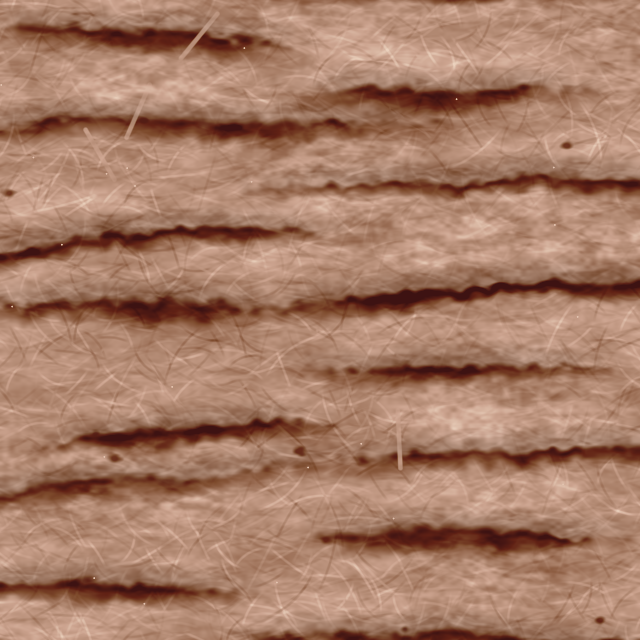
A WebGL 1 fragment shader for this texture:

```glsl
precision highp float;

uniform vec2 u_resolution;

#define ROWS 7.0
#define ROW_JITTER 0.055
#define BASE_TONE 4.2
#define GROOVE_DEPTH 3.5
#define UNDER_SHADOW 0.030
#define BODY_SHADOW 0.055
#define FIBRE_WIDTH 0.0034
#define FUZZ_CONTRAST 0.95
#define GRAIN_CONTRAST 1.5
#define KNOTS 9
#define STRAWS 4
#define SPARKS 22

float hash(vec2 p) {
  vec3 q = fract(vec3(p.xyx) * 0.1031);
  q += dot(q, q.yzx + 33.33);
  return fract((q.x + q.y) * q.z);
}

vec2 hash2(vec2 p) {
  return vec2(hash(p), hash(p + 47.3));
}

float noise(vec2 p) {
  vec2 i = floor(p), f = fract(p);
  f = f * f * (3.0 - 2.0 * f);
  return mix(mix(hash(i), hash(i + vec2(1.0, 0.0)), f.x),
             mix(hash(i + vec2(0.0, 1.0)), hash(i + 1.0), f.x), f.y);
}

// Colour ramp from deep gap (0) to bleached fibre (6)
vec3 fibreColour(float tone) {
  vec3 c = mix(vec3(0.24, 0.07, 0.07), vec3(0.38, 0.13, 0.08), clamp(tone, 0.0, 1.0));
  c = mix(c, vec3(0.49, 0.29, 0.17), clamp(tone - 1.0, 0.0, 1.0));
  c = mix(c, vec3(0.59, 0.41, 0.31), clamp(tone - 2.0, 0.0, 1.0));
  c = mix(c, vec3(0.69, 0.53, 0.44), clamp(tone - 3.0, 0.0, 1.0));
  c = mix(c, vec3(0.80, 0.64, 0.56), clamp(tone - 4.0, 0.0, 1.0));
  return mix(c, vec3(0.92, 0.82, 0.74), clamp((tone - 5.0) * 0.7, 0.0, 1.0));
}

// One layer of bent hairs, signed: light above zero, dark below
float hairs(vec2 p, float cells, float spread, float seed) {
  vec2 q = p * cells + seed * 7.7, cell = floor(q);
  float w = FIBRE_WIDTH * cells, value = 0.0;
  for (int j = -1; j <= 1; j++) {
    for (int i = -1; i <= 1; i++) {
      vec2 id = cell + vec2(float(i), float(j));
      vec2 shape = hash2(id + seed * 13.1), kind = hash2(id + seed * 5.9 + 91.0);
      float angle = (shape.x - 0.5) * spread;
      vec2 dir = vec2(cos(angle), sin(angle));
      vec2 rel = q - id - hash2(id + seed * 3.3 + 19.0);
      float along = dot(rel, dir);
      float across = dot(rel, vec2(-dir.y, dir.x)) + (kind.x - 0.5) * 0.7 * along * along;
      float cover = (1.0 - smoothstep(0.1 * w, w, abs(across)))
                  * (1.0 - smoothstep(0.4, 0.85, abs(along)));
      value = mix(value, kind.y * 2.0 - 0.95, cover);
    }
  }
  return value;
}

// Staggered grooves under the strands: x = gap, y = shaded body, z = lit crown
vec3 grooves(vec2 p) {
  vec3 result = vec3(0.0);
  float wobble = 0.022 * (noise(p * vec2(7.0, 5.0)) - 0.5) + 0.009 * (noise(p * vec2(50.0, 20.0)) - 0.5);
  float ragged = noise(p * vec2(60.0, 90.0)) - 0.5;
  float thick = 0.55 + 0.9 * noise(p * vec2(9.0, 6.0) + 31.0);
  for (int k = 0; k < 16; k++) {
    float side = mod(float(k), 2.0), row = floor(float(k) * 0.5);
    vec2 key = vec2(row + 3.0, side * 17.0 + 5.0);
    vec2 a = hash2(key), b = hash2(key + 29.0);
    float x = p.x - (0.22 + 0.56 * side + (a.x - 0.5) * 0.2);
    float y = (row + 0.5 - 0.5 * side) / ROWS + (a.y - 0.5) * ROW_JITTER;
    float d = p.y - y - (b.x - 0.4) * 0.17 * x + 0.3 * (b.y - 0.3) * x * x + wobble;
    float taper = 1.0 - smoothstep(0.35, 1.0, abs(x) / mix(0.26, 0.50, hash(key + 61.0)) + 0.25 * ragged);
    float edge = d + 0.009 * ragged;
    float gap = edge > 0.0 ? 1.0 - smoothstep(0.0, 0.017 * thick, edge)
                           : 1.0 - smoothstep(0.0, UNDER_SHADOW * thick, -edge);
    float body = smoothstep(-0.004, 0.006, d) * (1.0 - smoothstep(0.008, BODY_SHADOW, d));
    float crown = smoothstep(0.025, 0.055, d) * (1.0 - smoothstep(0.06, 0.095, d));
    result = max(result, vec3(gap * mix(0.75, 1.1, b.y), body, crown) * taper);
  }
  return result;
}

void main() {
  vec2 p = gl_FragCoord.xy / u_resolution;
  vec3 groove = grooves(p);
  float open = 1.0 - 0.65 * min(groove.x, 1.0);

  // Matted hairs in loose patches, finer level hairs elsewhere
  float loose = smoothstep(0.2, 0.6, noise(p * vec2(4.0, 8.0) + 3.0)) * (1.0 - 0.8 * groove.y);
  float fuzz = 0.0, fine = 0.0;
  for (int i = 0; i < 4; i++) {
    float n = float(i);
    fuzz += hairs(p, 14.0 + 5.0 * n, 2.6, n + 1.0);
    fine += hairs(p * vec2(0.75, 1.0), 26.0 + 5.0 * n, 1.3, n + 9.0);
  }

  // Soft grain along the strands and broad weathering
  float grain = noise(p * vec2(38.0, 100.0)) + 0.7 * noise(p * vec2(110.0, 170.0)) - 0.85;
  float wear = noise(p * vec2(7.0, 16.0) + 11.0) + 0.7 * noise(p * vec2(16.0, 34.0)) - 0.85;
  float tone = BASE_TONE + 1.0 * wear + 0.4 * groove.z - 1.0 * groove.y;
  tone += open * (grain * GRAIN_CONTRAST * (1.0 - 0.5 * loose)
        + fuzz * FUZZ_CONTRAST * mix(0.15, 0.85, loose) + 0.4 * fine);
  tone -= GROOVE_DEPTH * groove.x * (0.75 + 0.5 * noise(p * vec2(22.0, 40.0)));

  // Stray straws
  for (int i = 0; i < STRAWS; i++) {
    vec2 key = vec2(float(i) + 2.0, 73.0);
    float angle = 0.7 + 1.7 * hash(key + 8.0);
    vec2 dir = vec2(cos(angle), sin(angle)), rel = p - hash2(key);
    float along = clamp(dot(rel, dir), -0.045, 0.045);
    float cover = 1.0 - smoothstep(0.002, 0.005, length(rel - dir * along));
    tone = mix(tone, 4.2 + hash(key + 5.0) + grain, 0.8 * cover);
  }

  // Dark knots and tiny bright sparks
  for (int i = 0; i < KNOTS; i++) {
    vec2 key = vec2(float(i) + 6.0, 131.0);
    float size = mix(0.006, 0.014, hash(key + 3.0));
    float r = length((p - hash2(key)) * vec2(0.75, 1.0)) / size;
    tone = mix(tone, 0.6, 0.8 * (1.0 - smoothstep(0.2, 1.0, r + 0.5 * grain)));
  }
  for (int i = 0; i < SPARKS; i++) {
    float r = length(p - hash2(vec2(float(i) + 4.0, 211.0)));
    tone = mix(tone, 6.0, 1.0 - smoothstep(0.0006, 0.0022, r));
  }

  // Strand undersides turn slightly grey
  vec3 colour = fibreColour(tone);
  float grey = dot(colour, vec3(0.3, 0.59, 0.11));
  colour = mix(colour, vec3(grey), 0.15 * groove.y * (1.0 - min(groove.x, 1.0)));
  gl_FragColor = vec4(colour, 1.0);
}
```
